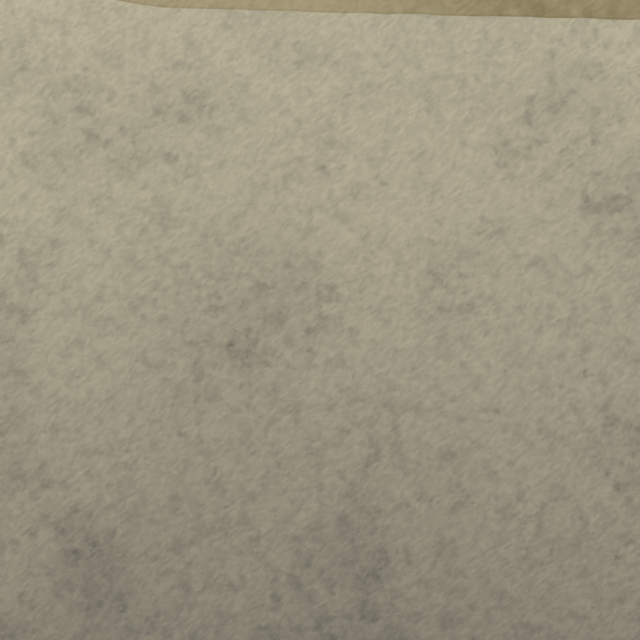
Write a WebGL 2 fragment shader that draws this texture.

```glsl
#version 300 es
precision highp float;
// Aged, stained paper: a soft vertical shade carries cloudy stains, scattered
// specks and a fine slanted fibre grain. A thin tan strip overlaps the top edge.
// Everything is built from value noise and hashed cells.
uniform vec2 u_resolution;
out vec4 outColor;

float hash(vec2 p) {
    vec3 q = fract(vec3(p.xyx) * 0.1031);
    q += dot(q, q.yzx + 33.33);
    return fract((q.x + q.y) * q.z);
}

float noise(vec2 p) {
    vec2 cell = floor(p), f = fract(p);
    f = f * f * (3.0 - 2.0 * f);
    return mix(mix(hash(cell), hash(cell + vec2(1, 0)), f.x),
               mix(hash(cell + vec2(0, 1)), hash(cell + vec2(1, 1)), f.x), f.y);
}

float fbm(vec2 p) {
    float sum = 0.0, amplitude = 0.5;
    for (int i = 0; i < 5; i++) {
        sum += amplitude * noise(p);
        p = mat2(1.6, 1.2, -1.2, 1.6) * p + 17.3;
        amplitude *= 0.5;
    }
    return sum;
}

// Soft irregular dots, at most one per cell, with random size and depth
float specks(vec2 p, float share) {
    vec2 cell = floor(p);
    p += 0.3 * (vec2(noise(p * 4.0), noise(p * 4.0 + 40.0)) - 0.5);
    float depth = 0.0;
    for (int y = -1; y <= 1; y++)
    for (int x = -1; x <= 1; x++) {
        vec2 id = cell + vec2(x, y) + 60.0;
        vec2 center = id - 60.0 + vec2(hash(id), hash(id + 71.0));
        float radius = mix(0.12, 0.30, hash(id + 133.0));
        float present = step(hash(id + 211.0), share);
        float strength = mix(0.2, 1.0, hash(id + 307.0));
        depth = max(depth, present * strength * smoothstep(radius, radius * 0.15, length(p - center)));
    }
    return depth;
}

// Short fibres rising to the right, at two scales
float fibreGrain(vec2 uv) {
    vec2 along = normalize(vec2(1.0, 0.8));
    vec2 p = vec2(dot(uv, along), dot(uv, vec2(-along.y, along.x)));
    p += 0.005 * vec2(noise(uv * 60.0), noise(uv * 60.0 + 30.0));
    return 0.55 * noise(p * vec2(95, 195) + 90.0)
         + 0.45 * noise(p * vec2(165, 270) + 310.0) - 0.5;
}

void main() {
    vec2 uv = gl_FragCoord.xy / u_resolution;
    float grain = fibreGrain(uv);

    // Broad shade, lightest toward the upper left
    float tone = 0.23 + 1.22 * uv.y - 0.42 * uv.y * uv.y;
    tone += 0.10 * (0.5 - uv.x) * uv.y;
    tone += 0.20 * (fbm(uv * 3.0 + 5.0) - 0.48);

    // Cloudy stains, including one large patch left of the middle
    float cloud = smoothstep(0.46, 0.80, fbm(uv * 7.0 + 23.0));
    vec2 fromPatch = (uv - vec2(0.40, 0.52)) * vec2(1.0, 1.35);
    fromPatch += 0.10 * (vec2(fbm(uv * 9.0), fbm(uv * 9.0 + 50.0)) - 0.48);
    float patchStain = exp(-dot(fromPatch, fromPatch) * 70.0);
    float stain = clamp(0.75 * cloud + 0.7 * patchStain, 0.0, 1.0);
    tone -= 0.23 * stain;

    // Mottling covers the sheet and gathers inside the stains
    float mottle = smoothstep(0.42, 0.80, fbm(uv * 58.0 + 11.0));
    tone -= mottle * (0.17 + 0.20 * stain);
    tone -= 0.26 * specks(uv * 21.0, 0.18);
    tone -= (0.14 + 0.16 * stain) * specks(uv * 58.0 + 8.0, 0.36);
    tone += 0.36 * grain;

    vec3 color = mix(vec3(0.47, 0.45, 0.405), vec3(0.70, 0.67, 0.575), tone);
    // Slight warm and cool drift
    color += vec3(0.005, 0.0, -0.003) * (fbm(uv * 3.0 + 70.0) - 0.48);

    // Tan strip with a curved left end, darker and rougher to the right
    float edge = 0.993 - 0.024 * uv.x + 0.014 * exp(-(uv.x - 0.17) * 20.0);
    edge += 0.002 * (noise(vec2(uv.x * 35.0, 3.0)) - 0.5);
    float strip = smoothstep(-0.0015, 0.0015, uv.y - edge);
    float wear = smoothstep(0.45, 0.9, uv.x) * (0.1 + 0.8 * fbm(uv * 50.0));
    vec3 stripColor = mix(vec3(0.635, 0.59, 0.465), vec3(0.49, 0.445, 0.32), wear);
    stripColor += 0.07 * grain;
    stripColor -= 0.035 * smoothstep(0.005, 0.0, uv.y - edge);
    color = mix(color, stripColor, strip);

    outColor = vec4(clamp(color, 0.0, 1.0), 1.0);
}
```
